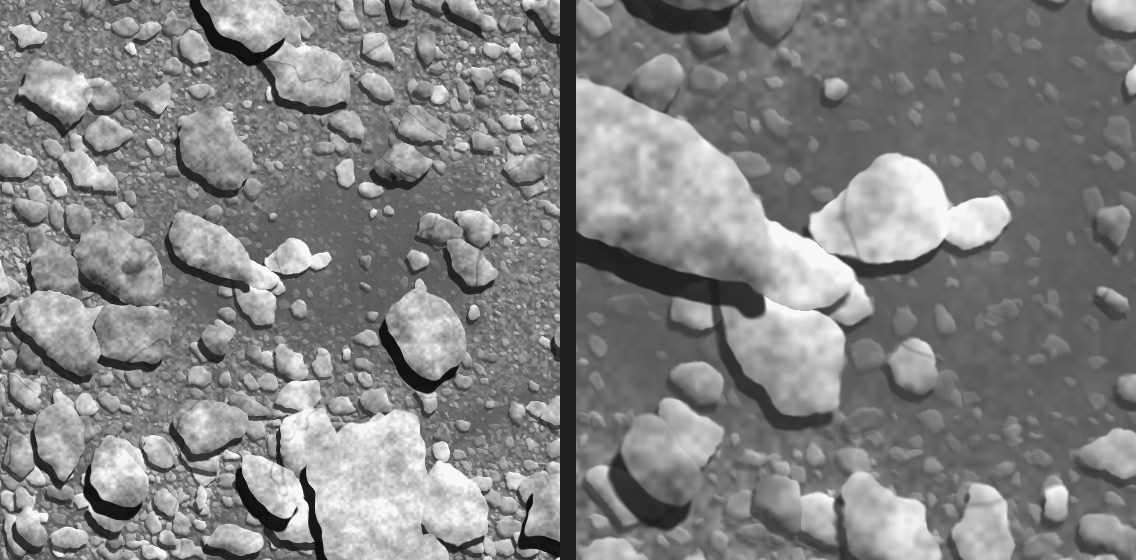
Left: the whole. Right: its middle third, enlarged.
Reproduce this texture procedurally as a WebGL 1 fragment shader.

```glsl
precision highp float;
// Grey stony desert ground seen from above: dark sand, gravel and angular boulders.
// Six grids of jittered soft polygons go from grit to boulder, each painted over
// the last with a cast shadow, facet shading and a fractal rock surface.
uniform vec2 u_resolution;

const vec2 LIGHT = vec2(0.45, 0.89);

float hash(vec2 p) {
  return fract(sin(dot(p, vec2(127.1, 311.7))) * 43758.5453);
}

float noise(vec2 p) {
  vec2 i = floor(p), f = fract(p);
  f = f * f * (3.0 - 2.0 * f);
  return mix(mix(hash(i), hash(i + vec2(1, 0)), f.x),
             mix(hash(i + vec2(0, 1)), hash(i + vec2(1, 1)), f.x), f.y);
}

float fbm(vec2 p) {
  float sum = 0.0, amp = 0.53;
  for (int i = 0; i < 4; i++) {
    sum += amp * noise(p);
    p = mat2(1.6, 1.2, -1.2, 1.6) * p + 5.3;
    amp *= 0.5;
  }
  return sum;
}

// How stony a place is: more so towards the lower left
float stoniness(vec2 p) {
  return smoothstep(0.3, 0.75, noise(p * 3.5 + 2.0) + 0.45 * (0.9 - p.y) - 0.15 * p.x);
}

// Nearest rock of one grid: signed distance in cells, tilt to the light, random tone
vec3 rocks(vec2 p, float scale) {
  vec2 q = p * scale;
  q += 0.3 * (vec2(fbm(q * 2.3), fbm(q * 2.3 + 19.0)) - 0.5);
  vec3 nearest = vec3(1.0, 0.0, 0.0);
  for (int j = -1; j <= 1; j++) {
    for (int i = -1; i <= 1; i++) {
      vec2 cell = floor(q) + vec2(i, j);
      vec2 seed = cell + scale * 0.37;
      float density = mix(0.28, 0.85, stoniness((cell + 0.5) / scale));
      if (hash(seed) > density) continue;

      // Turn and stretch, mostly along the falling diagonal
      vec2 d = q - cell - 0.5 - 0.5 * (vec2(hash(seed + 3.1), hash(seed + 7.7)) - 0.5);
      float turn = -0.7 + 1.8 * (hash(seed + 11.3) - 0.5);
      vec2 axis = vec2(cos(turn), sin(turn));
      vec2 side = vec2(-axis.y, axis.x);
      d = vec2(dot(d, axis), 1.5 * dot(d, side));
      float radius = mix(0.22, 0.6, hash(seed + 17.9));

      // Soft maximum of seven half planes, with the blended facet direction
      float total = 0.0;
      vec2 facet = vec2(0.0);
      for (int k = 0; k < 7; k++) {
        float jitter = hash(seed + 23.0 + float(k) * 1.7);
        float a = 0.898 * (float(k) + 0.7 * jitter);
        vec2 n = vec2(cos(a), sin(a));
        float w = exp(20.0 * (dot(d, n) - radius * mix(0.75, 1.15, fract(jitter * 7.0))));
        total += w;
        facet += w * n;
      }
      float edge = log(total) / 20.0;
      if (edge < nearest.x) {
        facet /= total;
        float tilt = dot(axis * facet.x + side * facet.y, LIGHT);
        nearest = vec3(edge, tilt, hash(seed + 41.0));
      }
    }
  }
  return nearest;
}

// Mottled stone with relief lit from the upper right, bright crusts and thin cracks
float stoneSurface(vec2 p) {
  float relief = fbm(p * 15.0) - fbm(p * 15.0 + LIGHT * 0.22);
  float crust = smoothstep(0.5, 0.75, fbm(p * vec2(17.0, 24.0) + 31.0));
  float crack = 1.0 - smoothstep(0.0, 0.012, abs(fbm(p * 5.0 + 8.0) - 0.5));
  return 0.75 * relief + 0.2 * crust + 0.28 * (fbm(p * 60.0) - 0.5)
       + 0.16 * (noise(p * 190.0) - 0.5) - 0.16 * crack;
}

void main() {
  vec2 p = gl_FragCoord.xy / min(u_resolution.x, u_resolution.y);

  // Ground: smooth dark sand low down, grainy gravel higher up
  float gravel = smoothstep(0.35, 0.6, fbm(p * 4.0 + 6.0) + 0.45 * (p.y - 0.45));
  float grain = 0.6 * noise(p * 210.0) + 0.4 * noise(p * 110.0) - 0.5;
  float tone = mix(0.385, 0.49, gravel) + grain * mix(0.05, 0.36, gravel);
  tone += 0.08 * (fbm(p * 9.0) - 0.5);

  // Rocks from grit to boulders
  float surface = stoneSurface(p);
  float dust = 0.12 * smoothstep(0.3, 0.0, p.y);
  float scale = 85.0;
  for (int layer = 0; layer < 6; layer++) {
    float size = float(layer) / 5.0;
    float soft = 0.0016 * scale;
    float visible = layer < 2 ? mix(0.3, 0.85, gravel) : 1.0;

    float blocker = rocks(p + LIGHT * mix(0.16, 0.09, size) / scale, scale).x;
    float shadow = 1.0 - smoothstep(-soft, soft * 1.5, blocker);
    tone = mix(tone, mix(0.3, 0.05, size), shadow * visible * mix(0.55, 0.95, size));

    vec3 rock = rocks(p, scale);
    float rim = smoothstep(-0.26, 0.0, rock.x);
    float stone = mix(0.53, 0.76, rock.z) + dust + surface * mix(0.6, 1.0, size);
    stone += rim * (0.2 * rock.y - 0.03);
    tone = mix(tone, stone, (1.0 - smoothstep(-soft, soft, rock.x)) * visible);
    scale /= 1.9;
  }

  gl_FragColor = vec4(vec3(clamp(tone, 0.04, 0.97)), 1.0);
}
```
